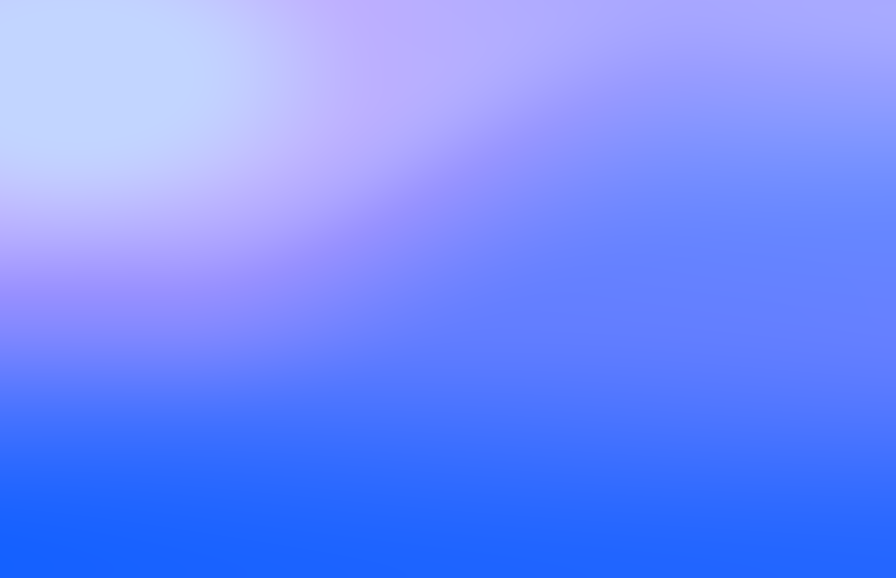
Give the GLSL for this background, as a WebGL 1 fragment shader.

```glsl
precision highp float;
// Soft mesh-like background: a deep blue floor rises into periwinkle and violet,
// with a pale glow at the upper left and a cool haze at the upper right.
// A smooth "warmth" field sets the red level; green follows it plus the glows.

uniform vec2 u_resolution;

// 1 below lo, easing down to 0 above hi
float fall(float lo, float hi, float v) {
  return 1.0 - smoothstep(lo, hi, v);
}

// Gaussian falloff around zero
float bell(float v, float radius) {
  float d = v / radius;
  return exp(-d * d);
}

// Blue floor, a little darker along the lower left
float floorWarmth(vec2 p) {
  float lift = mix(mix(0.09, 0.14, p.x), 0.40, fall(0.55, 1.0, p.y));
  float shade = 0.04 * (1.0 - p.x * p.x);
  return lift - shade * bell(p.y - mix(0.82, 0.60, p.x), 0.15);
}

// Violet veil whose soft lower edge sweeps up from left to right
float veilWarmth(vec2 p) {
  float edge = mix(0.52, 0.21, smoothstep(0.18, 0.80, p.x));
  float spread = 0.21 + 0.05 * sin(3.14159 * p.x);
  float strength = mix(0.36, 0.26, smoothstep(0.25, 0.80, p.x));
  return strength * fall(edge - spread, edge + spread, p.y);
}

// Pale oval glow with a flat centre
float paleGlow(vec2 p, vec2 centre, vec2 radii) {
  return fall(0.35, 1.10, length((p - centre) / radii));
}

// Blue-to-violet ramp driven by warmth
vec3 rampColor(float warmth) {
  float green = 0.35 + 0.36 * warmth + 0.06 * smoothstep(0.58, 0.72, warmth);
  return vec3(warmth, green, 1.0);
}

void main() {
  // x runs rightwards, y runs down from the top edge
  vec2 p = gl_FragCoord.xy / u_resolution;
  p.y = 1.0 - p.y;

  vec3 color = rampColor(floorWarmth(p) + veilWarmth(p));

  // Glows shift violet towards sky blue
  float pale = paleGlow(p, vec2(0.08, 0.13), vec2(0.33, 0.30));
  float haze = bell(p.x - 1.0, 0.45) * bell(p.y - 0.18, 0.28);
  color.g += 0.15 * pale + 0.06 * haze;

  gl_FragColor = vec4(clamp(color, 0.0, 1.0), 1.0);
}
```
